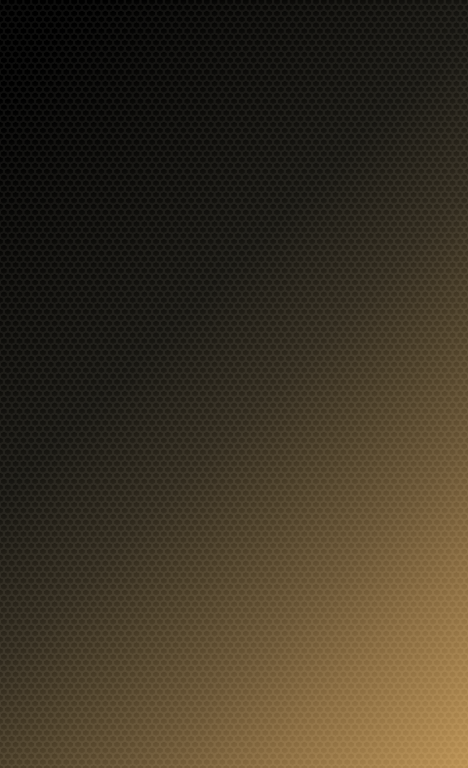
Reproduce this background procedurally as a WebGL 1 fragment shader.

```glsl
precision highp float;
// A dark honeycomb mesh lit by a warm gold glow from the lower right corner.
// A diagonal multi-stop gradient gives the base tone; a staggered hexagon
// lattice adds faint dark holes, pale rims and a soft bevel.

uniform vec2 u_resolution;

const vec2 CELL_SIZE = vec2(0.01016, 0.01523); // column and double-row period
const vec2 LATTICE = vec2(1.0, 1.7320508);     // same period in regular hexagons
const float HOLE_RADIUS = 0.36;

float ramp(float start, float end, float t) {
  return clamp((t - start) / (end - start), 0.0, 1.0);
}

// Black through bronze to gold along the diagonal.
vec3 goldGradient(float t) {
  vec3 color = vec3(0.022, 0.022, 0.022);
  color = mix(color, vec3(0.115, 0.110, 0.090), ramp(0.10, 0.65, t));
  color = mix(color, vec3(0.215, 0.190, 0.140), ramp(0.65, 0.86, t));
  color = mix(color, vec3(0.320, 0.270, 0.180), ramp(0.86, 1.02, t));
  color = mix(color, vec3(0.430, 0.350, 0.225), ramp(1.02, 1.18, t));
  color = mix(color, vec3(0.555, 0.440, 0.270), ramp(1.18, 1.34, t));
  return mix(color, vec3(0.740, 0.580, 0.340), ramp(1.34, 1.61, t));
}

// Offset from the nearest center of two interleaved rectangular grids.
vec2 hexOffset(vec2 q) {
  vec2 a = mod(q, LATTICE) - 0.5 * LATTICE;
  vec2 b = mod(q - 0.5 * LATTICE, LATTICE) - 0.5 * LATTICE;
  return dot(a, a) < dot(b, b) ? a : b;
}

// Hexagonal distance: zero at the center, one half at the cell edge.
float hexDistance(vec2 offset) {
  vec2 q = abs(offset);
  return max(q.x, dot(q, vec2(0.5, 0.8660254)));
}

// Signed relief: negative in holes, positive on rims, brighter below.
float meshRelief(vec2 p, float pixel) {
  vec2 offset = hexOffset(p / CELL_SIZE * LATTICE);
  float blur = 0.6 * pixel / CELL_SIZE.x;
  float rim = smoothstep(HOLE_RADIUS - blur, HOLE_RADIUS + blur,
                         hexDistance(offset));
  float bevel = -offset.y * (1.0 - rim);
  return rim - 0.48 + 0.5 * bevel;
}

void main() {
  float pixel = 1.0 / u_resolution.y;
  vec2 p = gl_FragCoord.xy * pixel;

  // Diagonal glow
  float diagonal = p.x + 1.0 - p.y;
  vec3 color = goldGradient(diagonal);

  // Mesh, fading a little inside the brightest corner
  float strength = mix(0.055, 0.035, ramp(0.9, 1.6, diagonal));
  color += strength * meshRelief(p, pixel) * vec3(1.0, 0.97, 0.90);

  gl_FragColor = vec4(clamp(color, 0.0, 1.0), 1.0);
}
```
